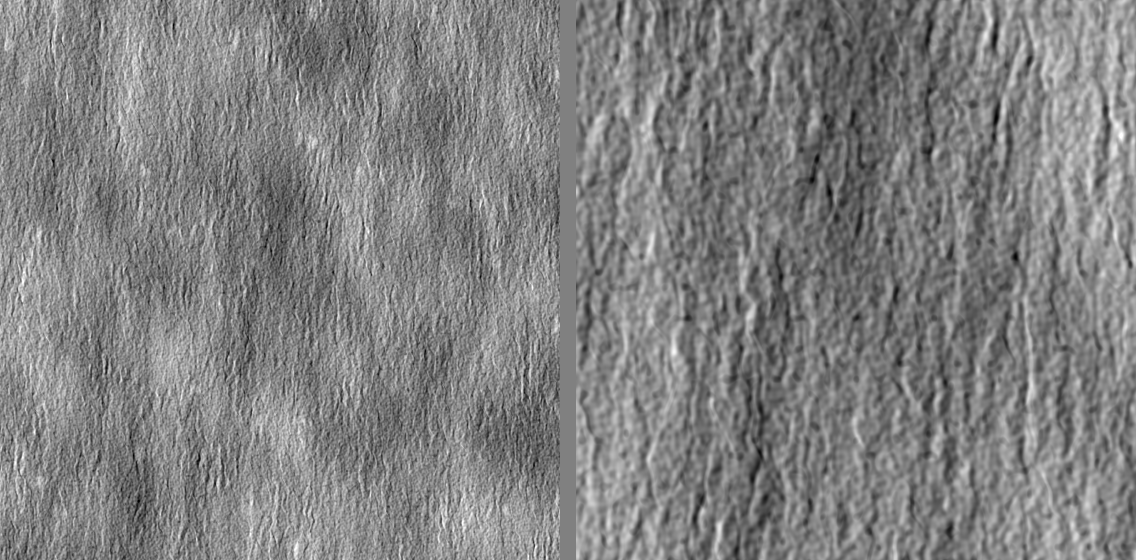
Left, the full canvas; right, a detail of the centre.
This texture is drawn by a WebGL 2 fragment shader. Its source:

```glsl
#version 300 es
precision highp float;
// Grey weathered surface with short, upright, bark-like ridges and flakes.
// A height field of stretched gradient noise is lit from the upper left
// by a finite difference, then laid over ragged tonal blotches and grit.

uniform vec2 u_resolution;
out vec4 fragColor;

const float BASE_GREY = 0.525;
const float RELIEF_GAIN = 0.46;
const vec2 LIGHT_STEP = vec2(0.00115, -0.0004);

const vec2 BROAD_FREQ = vec2(32.0, 10.0);
const vec2 FLAKE_FREQ = vec2(50.0, 17.0);
const vec2 RIDGE_FREQ = vec2(72.0, 20.0);
const vec2 CHIP_FREQ = vec2(130.0, 60.0);
const vec2 GRAIN_FREQ = vec2(225.0, 190.0);
const float BROAD_HEIGHT = 0.9;
const float FLAKE_HEIGHT = 0.28;
const float RIDGE_HEIGHT = 1.25;
const float CHIP_HEIGHT = 0.65;
const float GRAIN_HEIGHT = 0.36;
const float CREASE_SOFTNESS = 0.0015;

const float SWAY = 0.010;
const float JAG = 0.0045;
const float BLOTCH_GAIN = 0.20;
const float STREAK_GAIN = 0.18;
const float GRIT_GAIN = 0.10;
const float PIT_DEPTH = 0.12;
const float FLECK_GAIN = 0.15;

// Integer hash giving a unit gradient for each lattice cell.
vec2 cellGradient(ivec2 cell, uint seed) {
    uint h = uint(cell.x) * 0x9E3779B1u ^ uint(cell.y) * 0x85EBCA6Bu ^ seed * 0xC2B2AE35u;
    h = (h ^ (h >> 15)) * 0x2C1B3C6Du;
    h = (h ^ (h >> 12)) * 0x297A2D39u;
    h ^= h >> 15;
    float angle = float(h >> 8) * 6.28318 / 16777216.0;
    return vec2(cos(angle), sin(angle));
}

// Gradient noise, roughly -0.7 to 0.7.
float noise(vec2 p, uint seed) {
    vec2 base = floor(p);
    vec2 f = p - base;
    ivec2 c = ivec2(base);
    vec2 u = f * f * f * (f * (f * 6.0 - 15.0) + 10.0);
    float a = dot(cellGradient(c, seed), f);
    float b = dot(cellGradient(c + ivec2(1, 0), seed), f - vec2(1.0, 0.0));
    float d = dot(cellGradient(c + ivec2(0, 1), seed), f - vec2(0.0, 1.0));
    float e = dot(cellGradient(c + ivec2(1, 1), seed), f - vec2(1.0, 1.0));
    return mix(mix(a, b, u.x), mix(d, e, u.x), u.y);
}

// Rounded bulges parted by narrow creases.
float billow(float n) {
    return sqrt(n * n + CREASE_SOFTNESS);
}

// Bends the ridges sideways and roughens their outlines.
vec2 warp(vec2 p) {
    p.x += SWAY * noise(p * vec2(8.0, 6.0), 1u);
    p += vec2(JAG, JAG * 1.5) * noise(p * vec2(75.0, 65.0), 2u);
    return p;
}

float height(vec2 p, float roughness) {
    vec2 q = warp(p);
    float h = BROAD_HEIGHT * noise(q * BROAD_FREQ, 3u);
    h += FLAKE_HEIGHT * smoothstep(-0.02, 0.1, noise(q * FLAKE_FREQ, 11u));
    h += RIDGE_HEIGHT * roughness * billow(noise(q * RIDGE_FREQ, 4u));
    h += CHIP_HEIGHT * mix(0.6, 1.0, roughness) * noise(q * CHIP_FREQ, 5u);
    h += GRAIN_HEIGHT * noise(p * GRAIN_FREQ, 6u);
    return h;
}

void main() {
    vec2 p = gl_FragCoord.xy / u_resolution.y;
    vec2 q = warp(p);

    // Worn patches have weaker ridges.
    float wear = noise(p * vec2(13.0, 9.0), 7u);
    float roughness = mix(0.4, 1.3, smoothstep(-0.35, 0.3, wear));

    // Slope towards the light.
    float relief = height(p + LIGHT_STEP, roughness) - height(p - LIGHT_STEP, roughness);

    // Broad tone and ragged upright streaks.
    float tone = BLOTCH_GAIN * noise(p * vec2(4.3, 3.4) + 0.37, 8u);
    tone += STREAK_GAIN * noise(q * vec2(15.0, 7.0), 9u);

    // Isotropic grit, dark pits and sparse pale flecks.
    float grit = GRIT_GAIN * noise(p * 200.0, 12u);
    grit -= PIT_DEPTH * smoothstep(0.22, 0.5, noise(p * vec2(150.0, 110.0), 13u));
    float fleck = FLECK_GAIN * smoothstep(0.34, 0.56, noise(q * vec2(46.0, 18.0), 10u));

    float grey = BASE_GREY + tone + RELIEF_GAIN * relief + grit + fleck;
    fragColor = vec4(vec3(clamp(grey, 0.0, 1.0)), 1.0);
}
```
